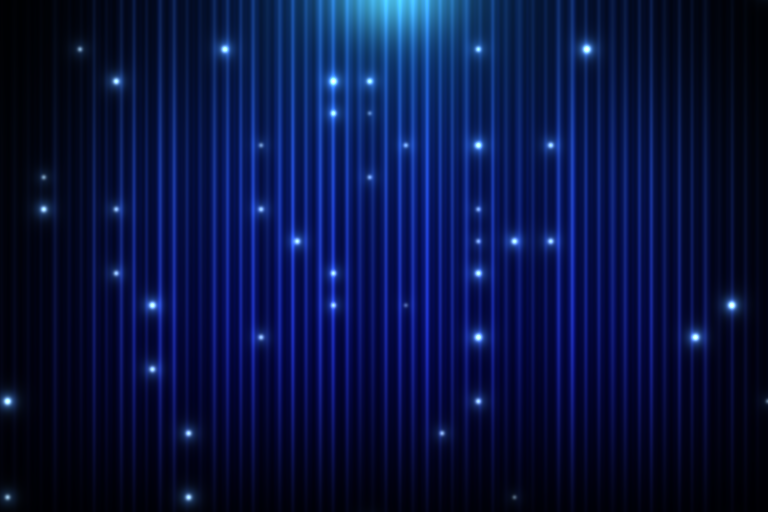
Give the GLSL for this background, as a Shadertoy shader.

```glsl
// Draws a dark blue curtain of thin vertical light rays, lit from the top and dotted with sparkles on a grid.

// Rays
const float RAY_COUNT = 57.83;
const float RAY_OFFSET = 0.105;
const float RAY_WIDTH = 0.14;
const float RAY_SKIRT = 0.36;
const float FINE_COUNT = 131.0;
const vec3 RAY_LOW = vec3(0.15, 0.21, 0.58);
const vec3 RAY_HIGH = vec3(0.16, 0.29, 0.50);

// Backdrop
const vec3 GAP_LOW = vec3(0.006, 0.014, 0.25);
const vec3 GAP_HIGH = vec3(0.018, 0.085, 0.34);
const float CENTRE_X = 0.515;

// Top glow
const vec2 GLOW_POS = vec2(0.512, 1.02);
const vec2 GLOW_CORE = vec2(0.078, 0.085);
const vec2 GLOW_WIDE = vec2(0.17, 0.24);
const vec3 CORE_COLOR = vec3(0.24, 0.52, 0.48);
const vec3 WIDE_COLOR = vec3(0.04, 0.20, 0.30);

// Sparkles
const vec2 GRID_COUNT = vec2(21.21, 16.0);
const vec2 GRID_OFFSET = vec2(0.21, 0.46);
const float SPARK_DENSITY = 0.15;
const float SPARK_SPREAD = 0.62;
const float SPARK_RADIUS = 0.0058;
const float HALO_RADIUS = 0.016;
const vec3 SPARK_COLOR = vec3(0.82, 0.96, 1.0);
const vec3 HALO_COLOR = vec3(0.15, 0.30, 0.48);

// Integer hash of a cell and a seed, giving 0 to 1
float hash(ivec2 cell, int seed) {
    uint h = uint(cell.x + 512) * 1597334677u;
    h ^= uint(cell.y + 512) * 3812015801u;
    h ^= uint(seed) * 2654435769u;
    h = (h ^ (h >> 16)) * 2246822519u;
    h = (h ^ (h >> 13)) * 3266489917u;
    h ^= h >> 16;
    return float(h >> 8) / 16777216.0;
}

float gauss(float d, float width) {
    return exp(-d * d / (width * width));
}

// Sum of nearby rays of random strength; x is measured in rays
float rays(float x, float width, float pixel, int seed) {
    float w = sqrt(width * width + 0.25 * pixel * pixel);
    int nearest = int(floor(x + 0.5));
    float sum = 0.0;
    for (int i = -1; i <= 1; i++) {
        ivec2 id = ivec2(nearest + i, 0);
        float shift = 0.12 * (hash(id, 1) - 0.5);
        float strength = mix(0.3, 1.0, hash(id, seed));
        sum += strength * gauss(x - float(nearest + i) - shift, w);
    }
    return sum * width / w;
}

// Bright points with soft halos on some of the grid nodes, rarer at the sides
vec3 sparkles(vec2 uv, float aspect, float pixel) {
    vec2 g = uv * GRID_COUNT - GRID_OFFSET;
    ivec2 nearest = ivec2(floor(g + 0.5));
    vec3 light = vec3(0.0);
    for (int j = -1; j <= 1; j++)
    for (int i = -1; i <= 1; i++) {
        ivec2 id = nearest + ivec2(i, j);
        float nodeX = (float(id.x) + GRID_OFFSET.x) / GRID_COUNT.x;
        float density = SPARK_DENSITY * gauss(nodeX - CENTRE_X, SPARK_SPREAD);
        float present = step(hash(id, 7), density);
        float power = mix(0.1, 1.0, hash(id, 8));
        vec2 offset = (g - vec2(id)) / GRID_COUNT * vec2(aspect, 1.0);
        float d = length(offset);
        float core = gauss(d, SPARK_RADIUS * mix(0.6, 1.1, power) + 0.3 * pixel);
        float halo = gauss(d, HALO_RADIUS) + 0.25 * gauss(d, 2.0 * HALO_RADIUS);
        light += present * (SPARK_COLOR * core * sqrt(power) + HALO_COLOR * halo * power);
    }
    return light;
}

void mainImage(out vec4 fragColor, in vec2 fragCoord) {
    vec2 uv = fragCoord / iResolution.xy;
    float aspect = iResolution.x / iResolution.y;
    vec2 pixel = 1.0 / iResolution.xy;

    // Fade towards the sides, floor and ceiling
    float side = abs(uv.x - CENTRE_X) / mix(0.46, 0.385, uv.y);
    float fade = exp(-pow(side, 4.0));
    fade *= smoothstep(-0.13, 0.42, uv.y);
    fade *= mix(1.0, 0.52, smoothstep(0.6, 1.0, uv.y));

    // Sharp rays, their skirts and finer folds
    float x = uv.x * RAY_COUNT - RAY_OFFSET;
    float sharp = rays(x, RAY_WIDTH, pixel.x * RAY_COUNT, 2);
    float skirt = rays(x, RAY_SKIRT, pixel.x * RAY_COUNT, 2);
    float fine = rays(uv.x * FINE_COUNT, 0.3, pixel.x * FINE_COUNT, 3);

    float height = smoothstep(0.2, 0.9, uv.y);
    vec3 gap = mix(GAP_LOW, GAP_HIGH, height) * (0.6 + 0.7 * skirt + 0.45 * fine);
    vec3 ray = mix(RAY_LOW, RAY_HIGH, height) * (0.7 * sharp + 0.12 * skirt);
    vec3 color = fade * (gap + ray);

    // Lamp at the top, broken up by the rays
    vec2 fromLamp = uv - GLOW_POS;
    float core = gauss(length(fromLamp / GLOW_CORE), 1.0);
    float wide = gauss(length(fromLamp / GLOW_WIDE), 1.0);
    color += CORE_COLOR * core + WIDE_COLOR * wide * (0.75 + 0.5 * skirt);

    color += sparkles(uv, aspect, pixel.y);
    fragColor = vec4(min(color, 1.0), 1.0);
}
```
